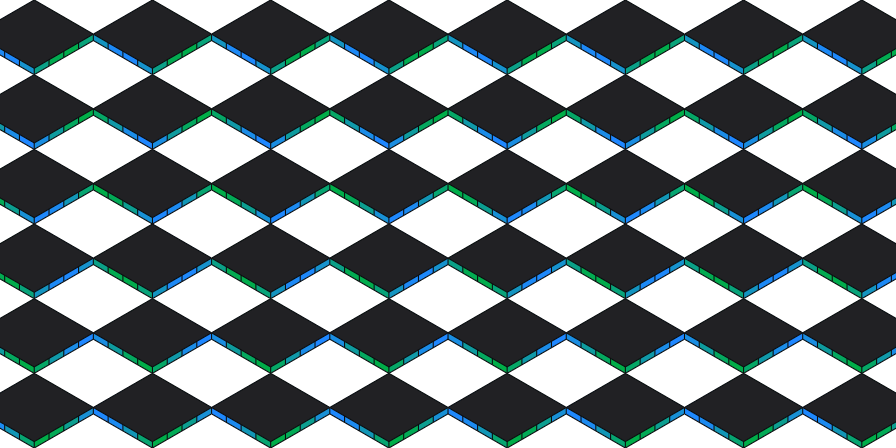
A Shadertoy shader for this pattern:

```glsl
// Rows of dark isometric slabs on white, their cut edges banded from blue to green.

#define ROWS 6.0            // slabs down the canvas
#define TILE_W 0.2639       // slab width, in canvas heights
#define FIRST_X 0.0764      // centre of the first column
#define BANDS 8.0           // colour cells along one slab edge
#define BLUE_START 1.6      // cell where blue peaks in the top row
#define LINE_W 0.0024       // ink line width
#define PAPER vec3(1.0)
#define SLAB vec3(0.13, 0.13, 0.14)
#define INK vec3(0.04, 0.05, 0.06)
#define BLUE vec3(0.12, 0.53, 1.0)
#define GREEN vec3(0.0, 0.68, 0.28)

const float SLOPE = 0.57735;    // tan 30 degrees
const float COS30 = 0.86603;

// Coverage of the region where the distance is negative
float fill(float dist, float pixel) {
    return clamp(0.5 - dist / pixel, 0.0, 1.0);
}

// Coverage of an ink line along the zero contour of a distance
float stroke(float dist, float pixel) {
    return fill(abs(dist) - 0.5 * LINE_W, pixel);
}

// Cyclic colour along the slab edge, drifting one full cycle over all rows
vec3 bandColour(float band, float row) {
    float bluePeak = BLUE_START + row * BANDS / ROWS;
    float blueness = 0.5 + 0.5 * cos(6.28319 * (band - bluePeak) / BANDS);
    return mix(GREEN, BLUE, blueness);
}

void mainImage(out vec4 fragColor, in vec2 fragCoord) {
    float pixel = 1.0 / iResolution.y;
    vec2 pos = fragCoord * pixel;

    // Local slab coordinates: x from its centre, y downward from its top corner
    float rowHeight = 1.0 / ROWS;
    float down = 1.0 - pos.y;
    float row = floor(down / rowHeight);
    float y = down - row * rowHeight;
    float column = fract((pos.x - FIRST_X) / TILE_W + 0.5);
    float x = (column - 0.5) * TILE_W;
    float slant = SLOPE * abs(x);

    // Distances to the top face and to the whole extruded body
    float halfFace = 0.5 * TILE_W * SLOPE;
    float face = (abs(y - halfFace) + slant - halfFace) * COS30;
    float body = max(slant - y, y + slant - rowHeight) * COS30;

    // Upright ribs between the colour cells
    float cell = column * BANDS;
    float rib = (fract(cell + 0.5) - 0.5) * TILE_W / BANDS;

    vec3 side = bandColour(floor(cell), row);
    side = mix(side, INK, stroke(rib, pixel));

    // Layers: paper, edge bands, top face, outlines
    vec3 colour = mix(PAPER, side, fill(body, pixel));
    colour = mix(colour, SLAB, fill(face, pixel));
    colour = mix(colour, INK, max(stroke(body, pixel), stroke(face, pixel)));

    fragColor = vec4(colour, 1.0);
}
```
